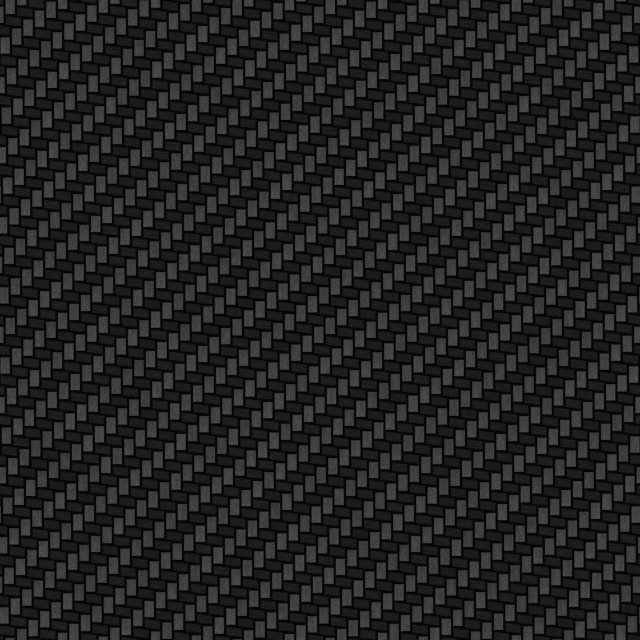
A Shadertoy shader for this texture:

```glsl
// Dark carbon-fibre twill: upright grey tows in diagonal chains over flat black tows.
#define ACROSS vec2(48.0, 14.0)        // lattice steps along the canvas width
#define UP vec2(10.0, -18.0)           // lattice steps along the canvas height
#define ORIGIN vec2(0.3507, 0.5843)    // centre of one upright tow
#define WARP_HALF vec2(0.0082, 0.0136) // half size of an upright tow
#define WEFT_HALF vec2(0.0131, 0.0077) // half size of a flat tow
#define WEFT_TILT 0.11
#define CORNER 0.0024
#define GAP_COLOR vec3(0.022)
#define WARP_COLOR vec3(0.252)
#define WEFT_COLOR vec3(0.113)
#define GRAIN_CELLS 420.0
#define GRAIN 0.17

float hash(vec2 p) {
    return fract(sin(dot(p, vec2(127.1, 311.7))) * 43758.5453);
}

// Value noise that wraps after "cells" whole cells
float wrapNoise(vec2 p, vec2 cells) {
    vec2 i = floor(p), f = fract(p);
    f = f * f * (3.0 - 2.0 * f);
    vec2 a = mod(i, cells), b = mod(i + 1.0, cells);
    return mix(mix(hash(a), hash(vec2(b.x, a.y)), f.x),
               mix(hash(vec2(a.x, b.y)), hash(b), f.x), f.y);
}

float roundedBox(vec2 p, vec2 halfSize, float radius) {
    vec2 q = abs(p) - halfSize + radius;
    return length(max(q, 0.0)) + min(max(q.x, q.y), 0.0) - radius;
}

void mainImage(out vec4 fragColor, in vec2 fragCoord) {
    vec2 uv = fragCoord / iResolution.xy;
    float blur = 0.7 / iResolution.y;

    // Invert the whole-number lattice; its cell count keeps the weave seamless
    float cells = abs(ACROSS.x * UP.y - ACROSS.y * UP.x);
    vec2 stepChain = vec2(-UP.y, ACROSS.y);
    vec2 stepDown = vec2(UP.x, -ACROSS.x);
    vec2 p = uv - ORIGIN;
    vec2 nearest = round(p.x * ACROSS + p.y * UP);

    // Fine grain, with fibres running along each tow
    float speckle = wrapNoise(uv * GRAIN_CELLS, vec2(GRAIN_CELLS));
    vec2 warpCells = GRAIN_CELLS * vec2(1.0, 0.25);
    float warpFibre = wrapNoise(uv * warpCells, warpCells);
    float weftFibre = wrapNoise(uv * warpCells.yx, warpCells.yx);

    vec3 color = GAP_COLOR;
    vec3 warpColor = vec3(0.0);
    float warpMask = 0.0;

    for (int j = -1; j <= 1; j++) {
        for (int i = -1; i <= 1; i++) {
            vec2 id = nearest + vec2(i, j);
            vec2 site = id.x * stepChain + id.y * stepDown;
            vec2 local = p - site / cells;
            float tone = 0.94 + 0.12 * hash(mod(site, cells));

            // Flat tow, half a step below, sinking into shadow at its rim
            vec2 q = local - 0.5 * stepDown / cells;
            q.y += WEFT_TILT * q.x;
            float d = roundedBox(q, WEFT_HALF, CORNER);
            float rim = smoothstep(-0.0005, 0.0030, -d);
            vec3 weft = mix(GAP_COLOR, WEFT_COLOR * tone, rim);
            weft *= 1.0 + GRAIN * (speckle + weftFibre - 1.0);
            color = mix(color, weft, smoothstep(blur, -blur, d));

            // Upright tow, with a slight sheen along its length
            d = roundedBox(local, WARP_HALF, CORNER * 0.7);
            rim = smoothstep(-0.0006, 0.0024, -d);
            float sheen = 1.0 - 0.06 * local.y / WARP_HALF.y;
            vec3 warp = mix(vec3(0.06), WARP_COLOR * tone * sheen, rim);
            warp *= 1.0 + GRAIN * (speckle + warpFibre - 1.0);
            float mask = smoothstep(blur, -blur, d);
            warpColor = mix(warpColor, warp, mask);
            warpMask = max(warpMask, mask);
        }
    }

    // Upright tows lie on top
    color = mix(color, warpColor, warpMask);
    fragColor = vec4(color, 1.0);
}
```
